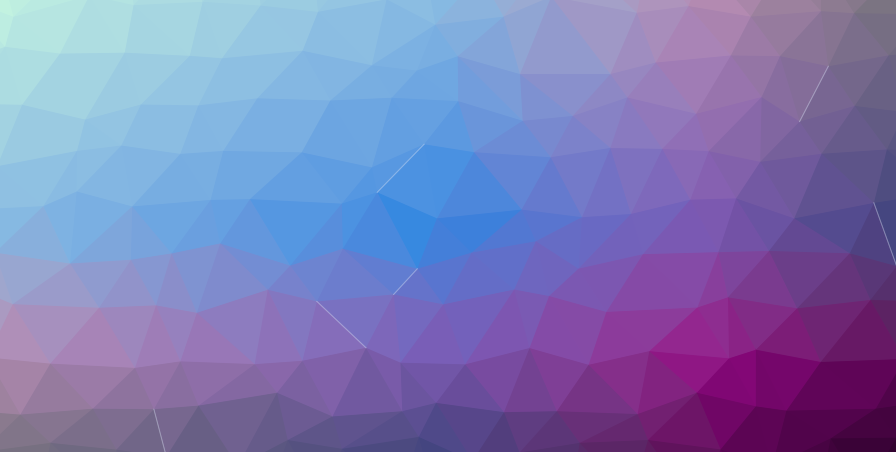
Reproduce this background procedurally as a WebGL 1 fragment shader.

```glsl
precision highp float;
uniform vec2 u_resolution;

float hash(vec2 p) {
    return fract(sin(dot(p, vec2(127.1, 311.7))) * 43758.55);
}

// Perceptual space: cube roots of XYZ, where mixes keep their hue
vec3 toPerceptual(vec3 rgb) {
    mat3 rgbToXyz = mat3(0.412, 0.213, 0.019, 0.358, 0.715, 0.119, 0.180, 0.072, 0.950);
    return pow(rgbToXyz * pow(rgb, vec3(2.2)), vec3(1.0 / 3.0));
}

vec3 toRgb(vec3 c) {
    mat3 xyzToRgb = mat3(3.241, -0.969, 0.056, -1.537, 1.876, -0.204, -0.499, 0.042, 1.057);
    return pow(clamp(xyzToRgb * (c * c * c), 0.0, 1.0), vec3(1.0 / 2.2));
}

// Mint, blue, magenta and dark plum along one axis
vec3 ramp(float t) {
    vec3 mint = toPerceptual(vec3(0.76, 0.95, 0.88));
    vec3 blue = toPerceptual(vec3(0.16, 0.52, 0.88));
    vec3 magenta = toPerceptual(vec3(0.59, 0.0, 0.53));
    vec3 plum = toPerceptual(vec3(0.20, 0.0, 0.19));
    vec3 c = mix(mint, blue, clamp(t / 0.5, 0.0, 1.0));
    c = mix(c, magenta, clamp((t - 0.5) / 0.29, 0.0, 1.0));
    return mix(c, plum, clamp((t - 0.79) / 0.21, 0.0, 1.0));
}

// The same ramp runs rightward and downward, averaged
vec3 gradient(vec2 p) {
    float across = p.x * u_resolution.y / u_resolution.x;
    return toRgb(0.5 * (ramp(across) + ramp(1.0 - p.y)));
}

// Jittered mesh vertex, with alternate rows shifted by half a cell
vec2 vertex(vec2 id) {
    vec2 jitter = vec2(hash(id), hash(id + 37.3)) - 0.5;
    return (id + vec2(0.5 * mod(id.y, 2.0), 0.0) + 0.62 * jitter) / vec2(7.6, 9.2);
}

// Signed distance to the left of the line a-b
float leftOf(vec2 p, vec2 a, vec2 b) {
    vec2 e = normalize(b - a);
    return e.x * (p.y - a.y) - e.y * (p.x - a.x);
}

float segment(vec2 p, vec2 a, vec2 b) {
    vec2 e = b - a;
    return length(p - a - e * clamp(dot(p - a, e) / dot(e, e), 0.0, 1.0));
}

// Flat facet colour in rgb, weighted by its coverage in alpha
vec4 facet(vec2 p, vec2 a, vec2 b, vec2 c, float blur) {
    float inside = min(leftOf(p, a, b), min(leftOf(p, b, c), leftOf(p, c, a)));
    float cover = smoothstep(-blur, blur, inside);
    if (cover <= 0.0) return vec4(0.0);
    return vec4(gradient((a + b + c) / 3.0), 1.0) * cover;
}

void main() {
    vec2 p = gl_FragCoord.xy / u_resolution.y;
    float blur = 0.6 / u_resolution.y;
    vec2 cell = floor(p * vec2(7.6, 9.2));
    vec4 sum = vec4(0.0);
    float hairline = 0.0;

    for (int j = -1; j <= 1; j++) {
        for (int i = -1; i <= 1; i++) {
            vec2 id = cell + vec2(float(i), float(j));
            vec2 a = vertex(id);
            vec2 b = vertex(id + vec2(1.0, 0.0));
            vec2 c = vertex(id + vec2(1.0, 1.0));
            vec2 d = vertex(id + vec2(0.0, 1.0));

            // Turn the quad so that b-d is its shorter diagonal
            if (distance(a, c) < distance(b, d)) {
                vec2 first = a;
                a = b;
                b = c;
                c = d;
                d = first;
            }
            sum += facet(p, a, b, d, blur) + facet(p, b, c, d, blur);

            // A few seams catch the light
            float lit = step(0.93, hash(id + 71.9));
            float seam = 1.0 - smoothstep(0.0, 0.0012 + blur, segment(p, b, d));
            hairline = max(hairline, lit * seam);
        }
    }

    vec3 color = sum.rgb / max(sum.a, 0.001);
    gl_FragColor = vec4(mix(color, vec3(0.85, 0.88, 0.95), 0.4 * hairline), 1.0);
}
```
